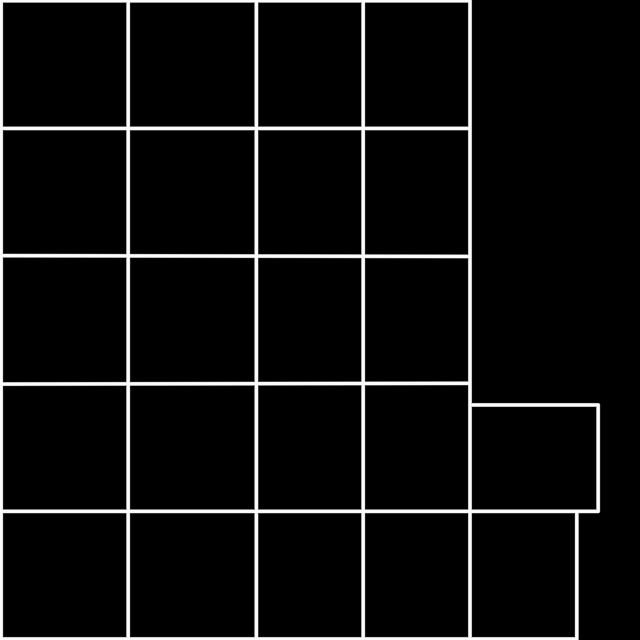
Reproduce this pattern procedurally as a three.js fragment shader.

```glsl
// White line grid on black: four columns by five rows, wide columns then
// narrow ones, with two extra cells joined at the lower right.
// Drawn as the nearest distance to ruled segments and box outlines.

varying vec2 vUv;

const vec3 BACKGROUND = vec3(0.0);
const vec3 LINE_COLOR = vec3(0.99);

const vec2 MODULE = vec2(0.03338, 0.03324); // canvas size of one plan unit
const vec2 ORIGIN = vec2(0.0, 0.0016);
const float LEFT_MARGIN = 0.0018;           // keeps the first column line visible
const float HALF_WIDTH = 0.0029;
const float SOFTNESS = 0.0013;
const float ROW_LEAN = 0.0007;              // slight slope of the inner rows

const int COLUMNS = 4;
const int ROWS = 5;
const float WIDE = 6.0;                     // cell sizes in plan units
const float NARROW = 5.0;
const float WIDE_COLUMNS = 2.0;

// Plan units to canvas position
vec2 place(vec2 plan) {
  vec2 p = ORIGIN + plan * MODULE;
  return vec2(max(p.x, LEFT_MARGIN), p.y);
}

float segmentDistance(vec2 p, vec2 a, vec2 b) {
  vec2 ab = b - a;
  vec2 ap = p - a;
  return length(ap - ab * clamp(dot(ap, ab) / dot(ab, ab), 0.0, 1.0));
}

// Distance to the outline of a box given by two opposite corners
float outlineDistance(vec2 p, vec2 low, vec2 high) {
  vec2 q = abs(p - 0.5 * (low + high)) - 0.5 * (high - low);
  return abs(length(max(q, 0.0)) + min(max(q.x, q.y), 0.0));
}

float columnEdge(float i) {
  return WIDE * i - (WIDE - NARROW) * max(i - WIDE_COLUMNS, 0.0);
}

void main() {
  float right = columnEdge(float(COLUMNS));
  float top = WIDE * float(ROWS);
  float d = 1.0;

  // Column lines
  for (int i = 0; i <= COLUMNS; i++) {
    float x = columnEdge(float(i));
    d = min(d, segmentDistance(vUv, place(vec2(x, 0.0)), place(vec2(x, top))));
  }

  // Row lines, the middle pair leaning in opposite directions
  for (int j = 0; j <= ROWS; j++) {
    float y = WIDE * float(j);
    bool inner = j > 0 && j < ROWS;
    float lean = inner ? ROW_LEAN * sin((float(j) - 1.0) * 2.0944) : 0.0;
    vec2 slope = vec2(0.0, lean);
    d = min(d, segmentDistance(vUv, place(vec2(0.0, y)) - slope,
                               place(vec2(right, y)) + slope));
  }

  // Side cells: a narrow upright one below a wide low one
  d = min(d, outlineDistance(vUv, place(vec2(right, 0.0)),
                             place(vec2(right + NARROW, WIDE))));
  d = min(d, outlineDistance(vUv, place(vec2(right, WIDE)),
                             place(vec2(right + WIDE, WIDE + NARROW))));

  float ink = 1.0 - smoothstep(HALF_WIDTH - SOFTNESS, HALF_WIDTH + SOFTNESS, d);
  gl_FragColor = vec4(mix(BACKGROUND, LINE_COLOR, ink), 1.0);
}
```
